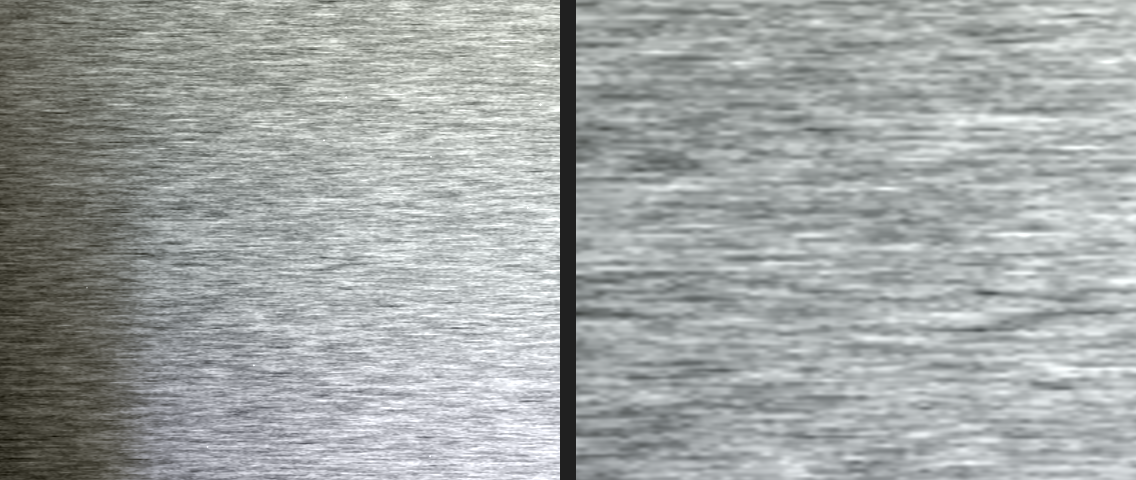
Left, the full canvas; right, a detail of the centre.
Give the GLSL for this texture, as a WebGL 1 fragment shader.

```glsl
precision highp float;
// Brushed metal sheet: fine horizontal streaks under a soft light from the right.

uniform vec2 u_resolution;

#define STREAK_CONTRAST 0.92
#define SCRATCH_STRENGTH 0.24
#define SCRATCH_CELLS vec2(8.0, 150.0)
#define SPECK_CELLS 26.0
#define SPECK_SHARE 0.008
#define LIGHT_FALLOFF 2.0
#define LIGHT_MAX 0.84
#define DARK_TINT vec3(0.008, 0.000, -0.042)
#define UPPER_TINT vec3(-0.006, 0.010, -0.020)
#define MIDDLE_TINT vec3(-0.016, 0.007, 0.008)
#define LOWER_TINT vec3(-0.010, -0.003, 0.030)

float hash(vec2 p) {
  vec3 q = fract(vec3(p.xyx) * 0.1031);
  q += dot(q, q.yzx + 33.33);
  return fract((q.x + q.y) * q.z);
}

// One row of smooth noise along x, shifted at random against its neighbours.
float strand(float x, float row) {
  x += 19.0 * hash(vec2(row, 7.0));
  float cell = floor(x);
  float t = smoothstep(0.0, 1.0, x - cell);
  return mix(hash(vec2(cell, row)), hash(vec2(cell + 1.0, row)), t);
}

// Stretched noise from -1 to 1; cells gives its columns and rows per unit.
float fiber(vec2 p, vec2 cells) {
  vec2 q = p * cells;
  float row = floor(q.y);
  float t = smoothstep(0.0, 1.0, q.y - row);
  return 2.0 * mix(strand(q.x, row), strand(q.x, row + 1.0), t) - 1.0;
}

// Layers from soft bands down to fine grain.
float brushing(vec2 p) {
  float sum = 0.030 * fiber(p, vec2(7.0, 60.0));
  sum += 0.065 * fiber(p + 3.1, vec2(15.0, 140.0));
  sum += 0.115 * fiber(p + 5.7, vec2(19.0, 245.0));
  sum += 0.110 * fiber(p + 8.3, vec2(42.0, 310.0));
  sum += 0.095 * fiber(p + 1.9, vec2(140.0, 350.0));
  return sum;
}

// Cellular scratches: one thin tapered line per cell, dark or bright.
float scratches(vec2 p) {
  vec2 q = p * SCRATCH_CELLS;
  q.x += 23.0 * hash(vec2(floor(q.y), 41.0));
  vec2 id = floor(q);
  vec2 center = mix(vec2(0.4, 0.35), vec2(0.6, 0.65),
                    vec2(hash(id + 11.0), hash(id + 29.0)));
  vec2 d = abs(q - id - center);
  float halfLength = mix(0.10, 0.40, hash(id + 53.0));
  float taper = 1.0 - smoothstep(0.0, halfLength, d.x);
  float line = exp(-d.y * d.y / 0.050);
  float strength = 2.0 * hash(id + 71.0) - 1.0;
  return strength * abs(strength) * taper * line;
}

// Rare bright dust specks.
float specks(vec2 p) {
  vec2 q = p * SPECK_CELLS;
  vec2 id = floor(q);
  vec2 center = 0.2 + 0.6 * vec2(hash(id + 5.0), hash(id + 17.0));
  float dotShape = 1.0 - smoothstep(0.02, 0.08, length(q - id - center));
  return dotShape * step(hash(id + 83.0), SPECK_SHARE);
}

// Broad light, darkest at the lower left, with soft reflected edges below.
float sheen(vec2 uv) {
  float leftEdge = mix(0.20, 0.39, uv.y);
  float light = mix(leftEdge, LIGHT_MAX, 1.0 - exp(-LIGHT_FALLOFF * uv.x));
  float low = 1.0 - uv.y;
  light -= 0.07 * low * smoothstep(0.0, 0.15, uv.x);
  light += 0.14 * low * smoothstep(0.17, 0.31, uv.x);
  light += 0.04 * low * smoothstep(0.48, 0.62, uv.x);
  return light - 0.015 * uv.y;
}

void main() {
  vec2 uv = gl_FragCoord.xy / u_resolution;
  vec2 p = gl_FragCoord.xy / u_resolution.y;

  float light = sheen(uv);
  float grain = STREAK_CONTRAST * brushing(p) + SCRATCH_STRENGTH * scratches(p);
  float tone = light + grain * mix(0.60, 1.10, smoothstep(0.25, 0.70, light));
  tone += 0.25 * specks(p);

  // Warm shadows, greenish upper part, cool middle, bluish lower part.
  vec3 tint = mix(LOWER_TINT, MIDDLE_TINT, smoothstep(0.05, 0.50, uv.y));
  tint = mix(tint, UPPER_TINT, smoothstep(0.45, 0.95, uv.y));
  tint = mix(DARK_TINT, tint, smoothstep(0.28, 0.60, mix(light, tone, 0.3)));
  gl_FragColor = vec4(clamp(tone + tint, 0.0, 1.0), 1.0);
}
```
